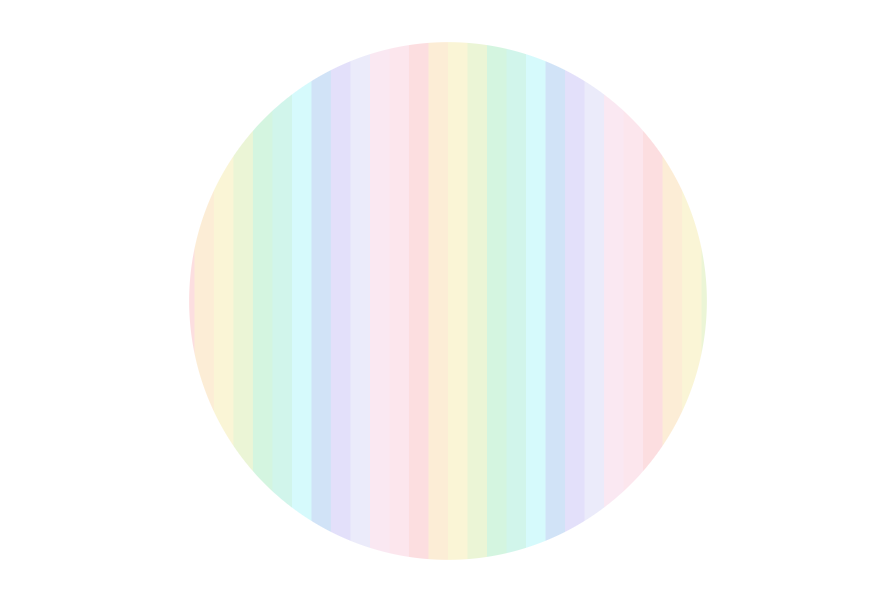
This pattern is drawn by a Shadertoy shader. Its source:

```glsl
#define DISC_RADIUS 0.430
#define STRIPE_WIDTH 0.0324
#define STRIPE_COUNT 12
#define STRIPE_PHASE 1.0
#define BACKGROUND vec3(1.0)

// One full cycle of pastel stripes, left to right
const vec3 PASTELS[STRIPE_COUNT] = vec3[STRIPE_COUNT](
    vec3(0.99, 0.93, 0.84),  // peach
    vec3(0.98, 0.96, 0.84),  // cream yellow
    vec3(0.92, 0.96, 0.84),  // lime
    vec3(0.83, 0.96, 0.88),  // green
    vec3(0.82, 0.96, 0.92),  // mint
    vec3(0.84, 0.98, 0.99),  // cyan
    vec3(0.82, 0.89, 0.97),  // sky blue
    vec3(0.89, 0.88, 0.98),  // lavender
    vec3(0.92, 0.92, 0.98),  // pale lilac
    vec3(0.98, 0.91, 0.95),  // pale pink
    vec3(0.99, 0.90, 0.93),  // pink
    vec3(0.99, 0.87, 0.88)   // rose
);

vec3 stripeColor(float index) {
    float wrapped = mod(index + 0.5, float(STRIPE_COUNT));
    return PASTELS[int(wrapped)];
}

// Vertical stripes, blended over one pixel at the nearest edge
vec3 stripes(float x, float pixel) {
    float s = x / STRIPE_WIDTH + STRIPE_PHASE;
    float edge = floor(s + 0.5);
    float blend = clamp((s - edge) * STRIPE_WIDTH / pixel + 0.5, 0.0, 1.0);
    return mix(stripeColor(edge - 1.0), stripeColor(edge), blend);
}

void mainImage(out vec4 fragColor, in vec2 fragCoord) {
    // Centred coordinates in units of the canvas height
    vec2 p = (fragCoord - 0.5 * iResolution.xy) / iResolution.y;
    float pixel = 1.0 / iResolution.y;

    // Striped disc on a plain ground, which keeps the borders seamless
    float discDistance = length(p) - DISC_RADIUS;
    float coverage = clamp(0.5 - discDistance / pixel, 0.0, 1.0);
    vec3 color = mix(BACKGROUND, stripes(p.x, pixel), coverage);

    fragColor = vec4(color, 1.0);
}
```
